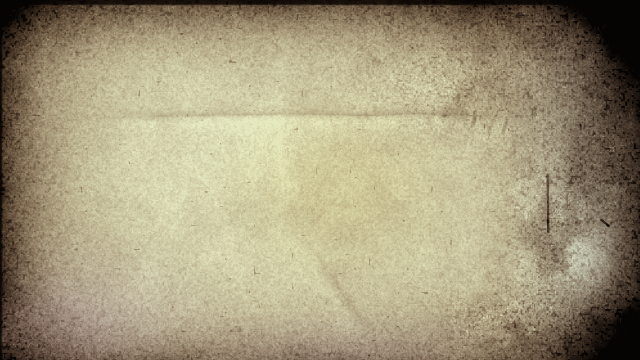
A Shadertoy shader for this texture:

```glsl
// Aged parchment: a pale sheet with burnt edges, creases, stains and grain.
// One tone value is built from exponential edge falloffs, soft blobs and
// layered value noise, then turned into a sepia colour.

float hash(vec2 p) {
    vec3 q = fract(p.xyx * 0.1031);
    q += dot(q, q.yzx + 33.33);
    return fract((q.x + q.y) * q.z);
}

float noise(vec2 p) {
    vec2 i = floor(p), f = fract(p);
    f = f * f * (3.0 - 2.0 * f);
    return mix(mix(hash(i), hash(i + vec2(1, 0)), f.x),
               mix(hash(i + vec2(0, 1)), hash(i + vec2(1, 1)), f.x), f.y);
}

float fbm(vec2 p) {
    float sum = 0.0, amp = 0.5;
    for (int i = 0; i < 5; i++) {
        sum += amp * noise(p);
        p = mat2(1.6, 1.2, -1.2, 1.6) * p + 7.3;
        amp *= 0.5;
    }
    return sum;
}

float blob(vec2 p, vec2 centre, vec2 radius) {
    vec2 q = (p - centre) / radius;
    return exp(-dot(q, q));
}

float scratch(vec2 p, vec2 a, vec2 b, float width) {
    vec2 d = b - a;
    float h = clamp(dot(p - a, d) / dot(d, d), 0.0, 1.0);
    return 1.0 - smoothstep(0.3 * width, width, length(p - a - d * h));
}

// Burnt borders and corners: how much tone is lost at p.
float edgeBurn(vec2 p, float wide) {
    float burn = 0.54 * exp(-p.x / 0.12)
               + 0.56 * exp(-(wide - p.x) / 0.15)
               + 0.48 * exp(-(1.0 - p.y) / 0.085)
               + 0.30 * exp(-p.y / 0.095);
    burn += 0.38 * blob(p, vec2(wide, 1.0), vec2(0.42, 0.23));
    burn += 0.42 * blob(p, vec2(wide, 0.03), vec2(0.20, 0.14));
    burn += 0.16 * blob(p, vec2(wide - 0.06, 0.60), vec2(0.17, 0.16));
    burn += 0.14 * blob(p, vec2(0.0, 1.0), vec2(0.25, 0.12));
    return burn - 0.15 * blob(p, vec2(1.64, 0.28), vec2(0.08, 0.12));
}

// Folded paper: one long horizontal crease and a bent vertical one.
float folds(vec2 p) {
    float line = 0.679 + 0.016 * (noise(vec2(p.x * 6.0, 3.0)) - 0.5);
    float d = p.y - line;
    float span = smoothstep(0.15, 0.6, p.x) * (1.0 - smoothstep(1.1, 1.55, p.x));
    float tone = -0.11 * span * exp(-abs(d) / (d > 0.0 ? 0.014 : 0.004));
    tone += 0.045 * span * exp(-abs(d + 0.022) / 0.025);

    float bend = p.x - 0.78 - 0.02 * (noise(vec2(p.y * 9.0, 8.0)) - 0.5);
    tone += 0.045 * exp(-abs(bend) / 0.022) * smoothstep(0.36, 0.48, p.y)
          * (1.0 - smoothstep(0.75, 0.95, p.y));
    float slant = p.x - 0.80 - 0.68 * (0.40 - p.y);
    float lower = 1.0 - smoothstep(0.30, 0.42, p.y);
    tone += lower * 0.045 * exp(-abs(slant + 0.03) / 0.035);
    return tone - lower * 0.09 * exp(-abs(slant - 0.006) / 0.015)
                * blob(p, vec2(0.95, 0.19), vec2(0.14, 0.12));
}

void mainImage(out vec4 fragColor, in vec2 fragCoord) {
    vec2 p = fragCoord / iResolution.y;
    float wide = iResolution.x / iResolution.y;
    float cloud = fbm(p * 4.0) - 0.48;
    float mottle = fbm(p * 17.0 + 20.0) - 0.48;

    // Broad light and shade
    float burn = edgeBurn(p, wide);
    float tone = 0.835 - burn * (1.0 + 0.7 * cloud + 0.6 * mottle);
    tone += 0.12 * cloud + 0.07 * mottle + folds(p);
    tone += 0.035 * blob(p, vec2(0.68, 0.60), vec2(0.20, 0.13));
    tone += 0.03 * blob(p, vec2(0.40, 0.76), vec2(0.25, 0.10));
    float warm = blob(p, vec2(0.95, 0.48), vec2(0.28, 0.22));
    tone -= 0.05 * warm;

    // Worn patches, densest on the right and along the borders
    float patches = blob(p, vec2(1.54, 0.36), vec2(0.13, 0.26))
                  + blob(p, vec2(1.40, 0.11), vec2(0.14, 0.07))
                  + 0.7 * blob(p, vec2(1.25, 0.76), vec2(0.24, 0.13));
    tone -= 0.16 * patches * smoothstep(0.38, 0.62, fbm(p * 11.0 + 4.0));

    // Paper grain, dark flecks and pale dust
    float wear = clamp(0.15 + 1.5 * burn + 0.6 * patches, 0.0, 1.0);
    float grain = noise(p * 280.0) + 0.6 * noise(p * 130.0 + 9.0) - 0.8;
    tone += grain * mix(0.055, 0.17, wear) * smoothstep(0.0, 0.4, tone);
    tone -= 0.17 * wear * smoothstep(0.60, 0.90, noise(p * 165.0 + 31.0));
    tone += 0.10 * wear * smoothstep(0.78, 0.95, noise(p * 210.0 + 57.0));
    tone -= 0.16 * smoothstep(0.93, 0.99, noise(p * 75.0 + 13.0));

    // Scratches and short scuffs
    tone -= 0.30 * scratch(p, vec2(1.521, 0.514), vec2(1.523, 0.355), 0.005);
    tone -= 0.35 * scratch(p, vec2(1.671, 0.389), vec2(1.690, 0.373), 0.005);
    for (float i = 0.0; i < 7.0; i++) {
        vec2 start = vec2(1.23 + 0.042 * i, 0.63 + 0.13 * hash(vec2(i, 5.0)));
        vec2 lean = vec2(0.03 * (hash(vec2(i, 9.0)) - 0.3), 0.04);
        tone -= 0.13 * scratch(p, start, start + lean, 0.008) * noise(p * 90.0);
    }

    // Dark rim with a rounded upper left corner
    vec2 corner = vec2(0.045 - p.x, p.y - 0.947);
    float rim = length(max(corner, 0.0)) + min(max(corner.x, corner.y), 0.0) - 0.04;
    tone *= 1.0 - 0.75 * smoothstep(-0.004, 0.003, rim);

    // Sepia colour with a warm centre, rosy foot and cool right side
    tone = clamp(tone, 0.025, 0.90);
    vec3 colour = tone * vec3(1.0, 0.64 + 0.42 * tone, 0.40 + 0.50 * tone);
    colour *= 1.0 - vec3(0.0, 0.015, 0.09) * warm;
    float rosy = blob(p, vec2(0.15, 0.08), vec2(0.30, 0.16))
               + 0.7 * blob(p, vec2(0.95, 0.0), vec2(0.35, 0.09));
    colour *= 1.0 + vec3(0.0, -0.02, 0.13) * rosy;
    colour *= 1.0 + vec3(-0.04, 0.0, 0.10) * smoothstep(1.35, 1.7, p.x);
    fragColor = vec4(colour, 1.0);
}
```
